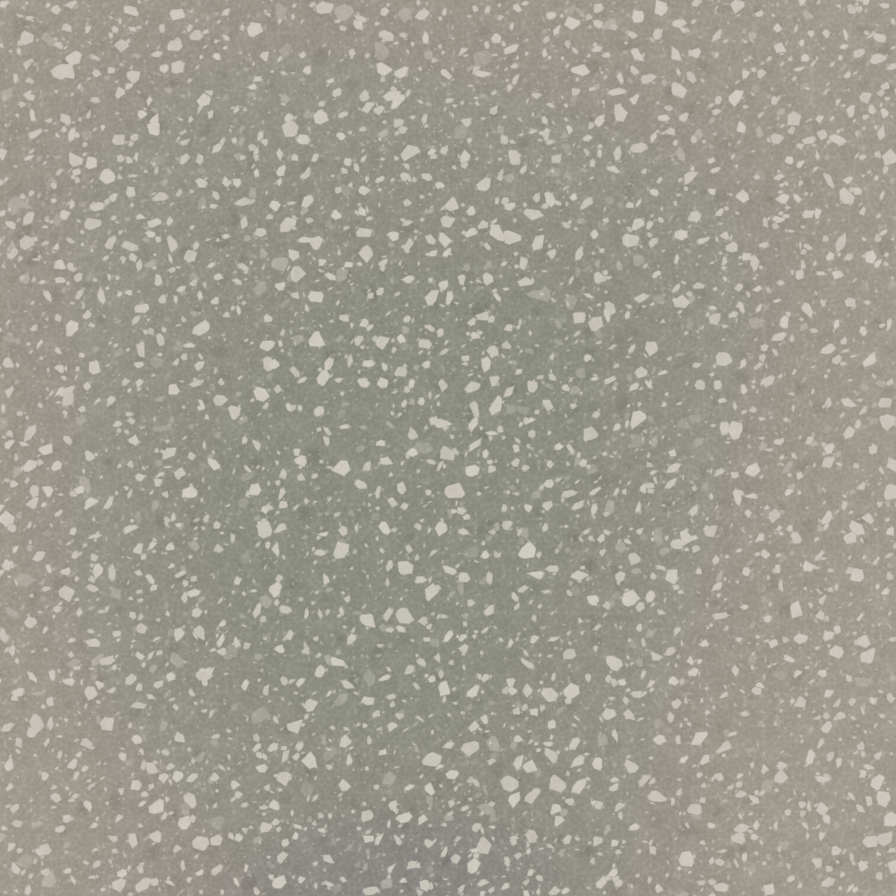
This texture is drawn by a WebGL 2 fragment shader. Its source:

```glsl
#version 300 es
precision highp float;

uniform vec2 u_resolution;
out vec4 fragColor;

const float TAU = 6.2831853;

// Integer hash: three values in 0..1 per cell and seed
vec3 hash3(ivec2 cell, int seed) {
  uvec3 v = uvec3(ivec3(cell, seed)) * 1664525u + 1013904223u;
  v.x += v.y * v.z; v.y += v.z * v.x; v.z += v.x * v.y;
  v ^= v >> 16u;
  v.x += v.y * v.z; v.y += v.z * v.x; v.z += v.x * v.y;
  return vec3(v >> 8u) / 16777216.0;
}

// Distance to the nearest scattered point, in cell units
float cellular(vec2 p, int seed) {
  ivec2 base = ivec2(floor(p));
  float nearest = 4.0;
  for (int y = -1; y <= 1; y++) {
    for (int x = -1; x <= 1; x++) {
      ivec2 cell = base + ivec2(x, y);
      vec2 d = vec2(cell) + hash3(cell, seed).xy - p;
      nearest = min(nearest, dot(d, d));
    }
  }
  return sqrt(nearest);
}

// Approximate distance to an irregular, slightly rounded convex shard
float shard(vec2 p, vec2 halfSize, float angle, ivec2 cell, int seed) {
  float c = cos(angle), s = sin(angle);
  vec2 q = vec2(c * p.x + s * p.y, c * p.y - s * p.x) / halfSize;
  float d = length(q) - 1.05;
  for (int i = 0; i < 6; i++) {
    vec3 h = hash3(cell, seed + 10 + i);
    float a = (float(i) + 0.8 * h.x) * TAU / 6.0;
    d = max(d, dot(q, vec2(cos(a), sin(a))) - mix(0.55, 1.0, h.y));
  }
  return d * halfSize.y;
}

// Coverage of one layer of shards; sizes and blur in canvas units
float shardLayer(vec2 uv, float count, vec2 sizeRange, float density,
                 float paleShare, float blur, int seed) {
  ivec2 base = ivec2(floor(uv * count));
  float cover = 0.0;
  for (int y = -1; y <= 1; y++) {
    for (int x = -1; x <= 1; x++) {
      ivec2 cell = base + ivec2(x, y);
      vec3 place = hash3(cell, seed);
      if (place.z > density) continue;
      vec3 form = hash3(cell, seed + 1);
      vec3 turn = hash3(cell, seed + 2);
      vec2 center = (vec2(cell) + mix(vec2(0.1), vec2(0.9), place.xy)) / count;
      float len = mix(sizeRange.x, sizeRange.y, form.x * form.x);
      vec2 halfSize = len * vec2(1.0, mix(0.42, 0.95, form.y));
      float angle = 0.75 + (turn.x + turn.y - 1.0) * 1.9;
      float d = shard(uv - center, halfSize, angle, cell, seed);
      float opacity = form.z < paleShare ? mix(0.2, 0.5, turn.z)
                                         : mix(0.82, 1.0, turn.z);
      cover = max(cover, opacity * (1.0 - smoothstep(-blur, blur, d)));
    }
  }
  return cover;
}

// Cement tint: cool in the middle, warm toward the sides
vec3 cementTint(vec2 uv) {
  float drift = 0.04 * sin(uv.x * 7.0 + 2.0 * sin(uv.y * 5.0));
  float reach = length((uv - vec2(0.44, 0.48)) * vec2(1.0, 0.8));
  float warmth = smoothstep(0.12, 0.62, reach + drift);
  vec3 tint = mix(vec3(0.56, 0.563, 0.522), vec3(0.64, 0.612, 0.565), warmth);
  float shade = exp(-dot((uv - vec2(0.42, 0.0)) * vec2(4.0, 11.0),
                         (uv - vec2(0.42, 0.0)) * vec2(4.0, 11.0)));
  return tint - shade * vec3(0.055, 0.05, 0.025);
}

void main() {
  float side = min(u_resolution.x, u_resolution.y);
  vec2 uv = gl_FragCoord.xy / side;
  float blur = max(0.0011, 0.6 / side);

  // Mottled cement with fine grain
  vec3 color = cementTint(uv);
  float mottle = cellular(uv * 42.0, 100) - 0.5;
  float grain = cellular(uv * 190.0, 200) - 0.5;
  color += 0.035 * mottle + 0.055 * grain;

  // Soft dark inclusions
  float dark = shardLayer(uv, 34.0, vec2(0.006, 0.013), 0.5, 0.6, 0.003, 300);
  color -= 0.04 * dark;

  // Pale chips, from dust to the largest pieces
  float dust = shardLayer(uv, 125.0, vec2(0.0012, 0.0028), 0.5, 0.7, blur, 400);
  float small = shardLayer(uv, 72.0, vec2(0.0026, 0.0056), 0.52, 0.35, blur, 500);
  float large = shardLayer(uv, 43.0, vec2(0.0056, 0.0115), 0.72, 0.17, blur, 600);
  float chips = max(large, max(small * 0.92, dust * 0.65));
  vec3 chipColor = vec3(0.815, 0.797, 0.755) + 0.03 * mottle + 0.02 * grain;
  color = mix(color, chipColor, chips);

  fragColor = vec4(color, 1.0);
}
```
